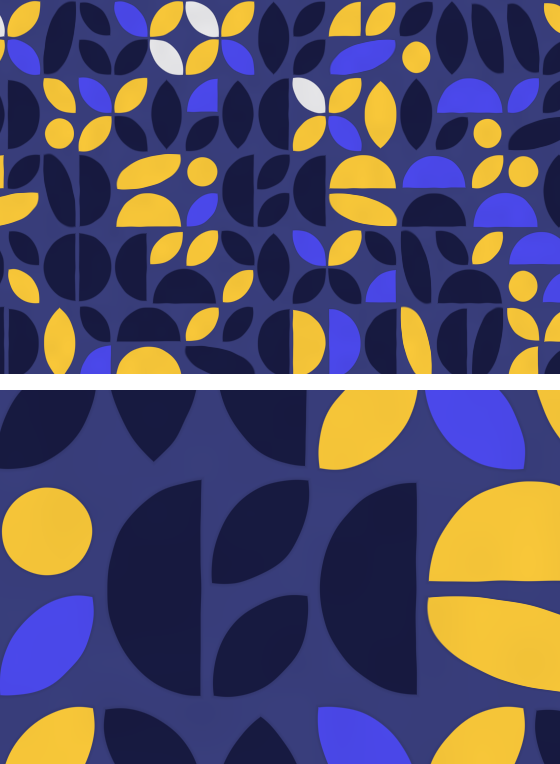
Top, the full canvas; bottom, a detail of the centre.
Reproduce this pattern procedurally as a WebGL 2 fragment shader.

```glsl
#version 300 es
precision highp float;

#define COLUMNS 15.7
#define ROWS 9.8
#define LEFT_MARGIN 0.17
#define GAP 0.045
#define SIZE_JITTER 0.09
#define EDGE_WOBBLE 0.022
#define HALO 0.07
#define GRAIN 0.035
#define SEED 7.0

uniform vec2 u_resolution;
out vec4 fragColor;

const vec3 SLATE  = vec3(0.22, 0.24, 0.48);
const vec3 NAVY   = vec3(0.09, 0.10, 0.25);
const vec3 YELLOW = vec3(0.96, 0.77, 0.22);
const vec3 BLUE   = vec3(0.29, 0.28, 0.91);
const vec3 WHITE  = vec3(0.89, 0.89, 0.90);

// Integer hash: three random values per cell and salt
vec3 hash3(vec2 cell, float salt) {
  uvec3 v = uvec3(ivec3(vec3(cell, salt + SEED)));
  v = v * 1664525u + 1013904223u;
  v.x += v.y * v.z; v.y += v.z * v.x; v.z += v.x * v.y;
  v ^= v >> 16u;
  v.x += v.y * v.z; v.y += v.z * v.x; v.z += v.x * v.y;
  return vec3(v >> 8u) / 16777216.0;
}

float valueNoise(vec2 p) {
  vec2 i = floor(p), f = fract(p);
  f = f * f * (3.0 - 2.0 * f);
  float low = mix(hash3(i, 90.0).x, hash3(i + vec2(1, 0), 90.0).x, f.x);
  float high = mix(hash3(i + vec2(0, 1), 90.0).x, hash3(i + 1.0, 90.0).x, f.x);
  return mix(low, high, f.y);
}

// Shapes, in coordinates where the piece spans -1..1
float leaf(vec2 u) {
  const float offset = 0.75;
  float radius = length(vec2(1.0 - offset, 1.0 + offset));
  vec2 c = vec2(offset, -offset);
  return max(length(u - c), length(u + c)) - radius;
}

float uprightLens(vec2 u, float tip) {
  float offset = 0.5 * (tip * tip - 1.0);
  return length(vec2(abs(u.x) + offset, u.y)) - offset - 1.0;
}

float halfDisc(float along, float across) {
  float rise = 0.5 * (across + 1.0);
  return max(length(vec2(along, rise)) - 1.0, -rise);
}

float quarterDisc(vec2 u) {
  vec2 v = 0.5 * vec2(1.0 - u.x, 1.0 + u.y);
  return max(length(v) - 1.0, -min(v.x, v.y));
}

void main() {
  vec2 uv = gl_FragCoord.xy / u_resolution;
  vec2 p = vec2(uv.x * COLUMNS - LEFT_MARGIN, (uv.y - 1.0) * ROWS);
  float pixel = ROWS / u_resolution.y;
  vec2 grainPos = p;

  // Blocks of 2 x 2 cells, every other block row shifted by one cell
  p.x += mod(floor(p.y * 0.5), 2.0);
  vec2 block = floor(p * 0.5);
  vec2 local = floor(p) - 2.0 * block;
  vec3 plan = hash3(block, 1.0);
  float side = step(0.5, plan.y);

  // Each block is a flower, a pair of long pieces, or one long and two small
  float k = plan.x;
  bool flower = k < 0.10;
  bool wide = !flower && (k < 0.22 || (k >= 0.40 && k < 0.67 && local.y == side));
  bool tall = !flower && ((k >= 0.22 && k < 0.40) || (k >= 0.67 && local.x == side));
  vec2 span = vec2(wide ? 2.0 : 1.0, tall ? 2.0 : 1.0);
  vec2 id = 2.0 * block + local * (2.0 - span);
  vec3 pick = hash3(id, 2.0);
  vec3 vary = hash3(id, 3.0);

  // Position inside the piece, with small size differences
  vec2 halfSize = 0.5 * span - GAP;
  if (!flower) halfSize *= 1.0 - SIZE_JITTER * vary.xy;
  vec2 u = (p - id - 0.5 * span) / halfSize;
  float mirror = pick.y < 0.5 ? -1.0 : 1.0;
  if (flower) mirror = local.x == local.y ? 1.0 : -1.0;
  vec2 flipped = vec2(u.x * mirror, u.y);

  // Distance to the piece, in cells
  float d = leaf(flipped) * (wide || tall ? 0.6 : 0.45);
  bool circle = false, quarter = false;
  if (wide) {
    if (pick.x < 0.76) d = halfDisc(u.x, u.y) * 0.92;
  } else if (tall) {
    float tip = halfSize.y / halfSize.x;
    if (pick.x < 0.52) d = halfDisc(u.y, flipped.x) * 0.92;
    else if (pick.x < 0.76) d = uprightLens(vec2(u.x, u.y * tip), tip) * halfSize.x;
  } else if (!flower) {
    circle = pick.x < 0.16;
    quarter = !circle && pick.x < 0.33;
    if (circle) d = (length(u) - 0.92) * 0.45;
    if (quarter) d = quarterDisc(u) * 0.9;
  }
  d += EDGE_WOBBLE * (valueNoise(grainPos * 4.0) - 0.5);

  // Colour by kind of piece
  float c = pick.z;
  vec3 paint = c < 0.42 ? NAVY : c < 0.80 ? YELLOW : BLUE;
  if (wide || tall) paint = c < 0.62 ? NAVY : c < 0.78 ? YELLOW : BLUE;
  if (quarter) paint = c < 0.60 ? YELLOW : BLUE;
  if (circle) paint = YELLOW;
  if (flower && mirror > 0.0) paint = c < 0.65 ? YELLOW : NAVY;
  if (flower && mirror < 0.0) paint = c < 0.45 ? WHITE : c < 0.75 ? BLUE : NAVY;

  // Darker rim on the ground, soft edge, cloudy grain
  vec3 ground = SLATE * (1.0 - HALO * (1.0 - smoothstep(0.0, 0.04, d)));
  vec3 color = mix(paint, ground, smoothstep(-0.8 * pixel, 0.8 * pixel, d));
  color *= 1.0 + GRAIN * (valueNoise(grainPos * 2.3) - 0.5);
  fragColor = vec4(color, 1.0);
}
```
